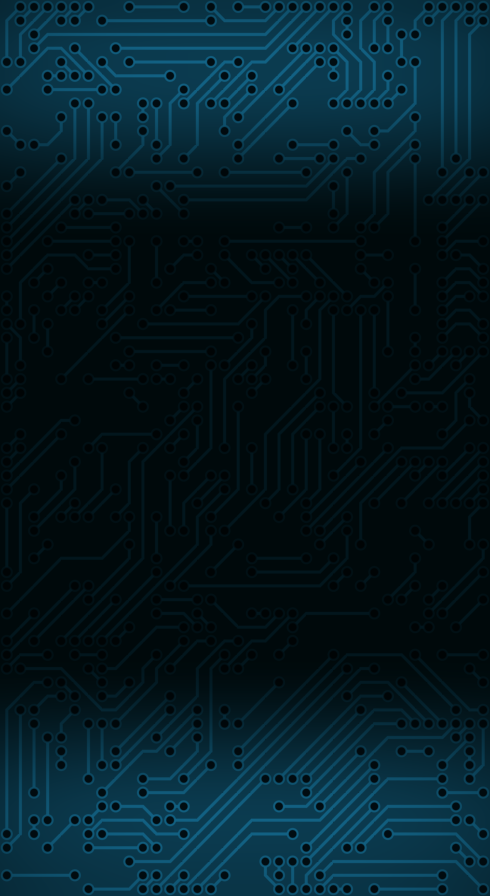
This background is drawn by a WebGL 1 fragment shader. Its source:

```glsl
precision highp float;

uniform vec2 u_resolution;

const vec2 GRID = vec2(36.0, 65.0);

float hash(vec2 p) {
  vec3 q = fract(vec3(p.xyx) * 0.1031);
  q += dot(q, q.yzx + 33.33);
  return fract((q.x + q.y) * q.z);
}

float valueNoise(vec2 p) {
  vec2 i = floor(p);
  vec2 f = fract(p);
  f *= f * (3.0 - 2.0 * f);
  float low = mix(hash(i), hash(i + vec2(1.0, 0.0)), f.x);
  float high = mix(hash(i + vec2(0.0, 1.0)), hash(i + 1.0), f.x);
  return mix(low, high, f.y);
}

// Each node heads for one of its neighbours; nearby nodes mostly agree.
vec2 heading(vec2 node) {
  float turn = floor(mix(-1.5, 3.0, valueNoise(node / 5.0 + 17.0)) + 0.5);
  float angle = turn * 0.785398;
  return floor(vec2(cos(angle), sin(angle)) + 0.5);
}

// Drops single nodes and staggered stretches of lanes to leave gaps.
bool isActive(vec2 node) {
  vec2 inside = step(vec2(-0.5), node) * step(node, GRID - 0.5);
  vec2 along = heading(node);
  float lane = dot(node, vec2(along.y, -along.x)) + 110.0;
  float stretch = floor(dot(node, along) / 11.0 + hash(vec2(lane, 5.0))) + 20.0;
  return inside.x * inside.y > 0.5 && hash(node + 41.0) > 0.04 && hash(vec2(lane, stretch)) > 0.22;
}

// Offset to the one neighbour whose trace enters this node, or zero.
vec2 entryOffset(vec2 node) {
  vec2 entry = vec2(0.0);
  if (!isActive(node)) return entry;
  float best = -1.0;
  for (int j = -1; j <= 1; j++) {
    for (int i = -1; i <= 1; i++) {
      vec2 offset = vec2(float(i), float(j));
      vec2 source = node + offset;
      float rank = hash(source + 7.0);
      if (dot(offset, offset) > 0.5 && rank > best
          && distance(heading(source), -offset) < 0.1 && isActive(source)) {
        best = rank;
        entry = offset;
      }
    }
  }
  return entry;
}

float segmentDistance(vec2 p, vec2 a, vec2 d) {
  vec2 v = p - a;
  return length(v - d * clamp(dot(v, d) / dot(d, d), 0.0, 1.0));
}

// Soft coverage of everything nearer than the radius
float cover(float radius, float dist) {
  float soft = max(0.06, 0.6 * GRID.x / u_resolution.x);
  return 1.0 - smoothstep(radius - soft, radius + soft, dist);
}

void main() {
  vec2 uv = gl_FragCoord.xy / u_resolution;
  vec2 p = uv * GRID - 0.5;

  // Glow at both ends, softly dimmed toward the sides and corners
  float top = smoothstep(0.73, 0.915, uv.y) * (1.0 - 0.2 * smoothstep(0.94, 1.0, uv.y));
  float bottom = (1.0 - smoothstep(0.085, 0.27, uv.y)) * mix(0.88, 1.0, smoothstep(0.0, 0.08, uv.y));
  float side = abs(uv.x * 2.0 - 1.0);
  float glow = (top + bottom) * (1.0 - 0.24 * side * side * side);

  // Traces and terminals at the four corners of the current cell
  float traceDistance = 9.0;
  float padDistance = 9.0;
  for (int j = 0; j <= 1; j++) {
    for (int i = 0; i <= 1; i++) {
      vec2 node = floor(p) + vec2(float(i), float(j));
      vec2 direction = heading(node);
      bool leaves = isActive(node) && distance(entryOffset(node + direction), -direction) < 0.1;
      bool enters = length(entryOffset(node)) > 0.5;
      if (leaves) traceDistance = min(traceDistance, segmentDistance(p, node, direction));
      if (leaves != enters) padDistance = min(padDistance, distance(p, node));
    }
  }

  vec3 board = mix(vec3(0.0, 0.036, 0.043), vec3(0.043, 0.23, 0.31), glow);
  vec3 copper = mix(vec3(0.008, 0.09, 0.12), vec3(0.075, 0.40, 0.54), glow * mix(0.75, 1.0, glow));
  vec3 hole = mix(vec3(0.0, 0.015, 0.02), vec3(0.005, 0.05, 0.07), glow);

  vec3 color = mix(board, copper, 0.9 * cover(0.11, traceDistance));
  color = mix(color, hole, cover(0.36, padDistance));
  color = mix(color, copper, cover(0.075, abs(padDistance - 0.36)) * mix(0.55, 0.9, glow));
  gl_FragColor = vec4(color, 1.0);
}
```
